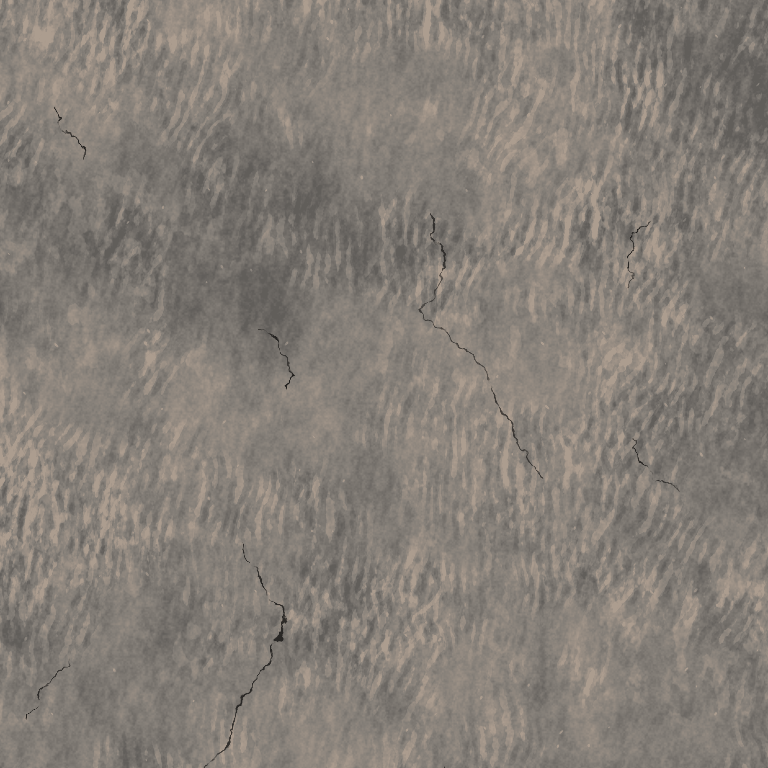
A three.js fragment shader for this texture:

```glsl
// Weathered grey plaster: cloudy mottling, ragged patches of combed tan trowel
// strokes at several leans, gritty grain, pale chips and thin jagged cracks.
// Layers of value noise build one tone, which is then mapped to a warm grey ramp.

varying vec2 vUv;

float hash(vec2 p) {
  vec3 q = fract(p.xyx * 0.1031);
  q += dot(q, q.yzx + 33.33);
  return fract((q.x + q.y) * q.z);
}

float noise(vec2 p) {
  vec2 cell = floor(p);
  vec2 f = fract(p);
  f = f * f * (3.0 - 2.0 * f);
  float low = mix(hash(cell), hash(cell + vec2(1.0, 0.0)), f.x);
  float high = mix(hash(cell + vec2(0.0, 1.0)), hash(cell + 1.0), f.x);
  return mix(low, high, f.y);
}

float fbm(vec2 p) {
  float sum = 0.0;
  float weight = 0.533;
  for (int i = 0; i < 4; i++) {
    sum += weight * noise(p);
    p = mat2(0.96, 0.28, -0.28, 0.96) * p * 2.03 + 11.7;
    weight *= 0.5;
  }
  return sum;
}

// Combed strokes: each layer has its own lean, spacing and patchy mask
float trowelStrokes(vec2 p) {
  float tone = 0.0;
  float grit = fbm(p * vec2(150.0, 95.0) + 70.0);
  for (int i = 0; i < 4; i++) {
    float layer = float(i);
    float lean = 0.02 + 0.15 * layer;
    vec2 across = vec2(cos(lean), -sin(lean));
    vec2 q = vec2(dot(p, across), dot(p, vec2(-across.y, across.x)));
    q.x += 0.022 * noise(q * 13.0 + layer * 5.0);

    float patchMask = smoothstep(0.53, 0.70, fbm(p * 6.0 + layer * 17.3));
    float ridge = 0.5 + 0.5 * sin(q.x * (430.0 - 20.0 * layer) + 5.0 * noise(q * 24.0));
    float ragged = fbm(q * vec2(85.0, 30.0) + layer * 31.0);
    float body = 0.19 * ridge + 0.50 * ragged + 0.31 * grit;

    float flake = smoothstep(0.55, 0.63, body);
    float groove = 1.0 - smoothstep(0.34, 0.45, body);
    tone += patchMask * (0.095 * flake - 0.05 * groove);
  }
  return tone;
}

// Sparse pale chips, at most one in each grid cell
float paleChips(vec2 p) {
  vec2 g = p * 50.0;
  vec2 cell = floor(g);
  vec2 centre = 0.3 + 0.4 * vec2(hash(cell + 3.1), hash(cell + 8.7));
  vec2 d = fract(g) - centre;
  d.x += 0.7 * d.y * (hash(cell + 5.3) * 2.0 - 1.0);
  float size = 0.03 + 0.07 * hash(cell + 1.9);
  float chip = 1.0 - smoothstep(size * 0.5, size + 0.03, length(d * vec2(1.0, 0.7)));
  return chip * step(0.95, hash(cell + 21.0));
}

float segmentDistance(vec2 p, vec2 a, vec2 b) {
  vec2 ab = b - a;
  return length(p - a - ab * clamp(dot(p - a, ab) / dot(ab, ab), 0.0, 1.0));
}

// Cracks wander downwards; the first two are long, the rest are short
float cracks(vec2 p) {
  float ink = 0.0;
  float gaps = smoothstep(0.22, 0.42, fbm(p * 60.0));
  float swell = noise(p * 85.0 + 4.0);
  p += 0.019 * (vec2(fbm(p * 62.0), fbm(p * 62.0 + 7.0)) - 0.5);
  for (int i = 0; i < 8; i++) {
    float id = float(i);
    float isLong = step(id, 1.5);
    vec2 a = fract(vec2(0.755, 0.57) * id + vec2(0.56, 0.72));
    float heading = -1.57 + (1.0 - isLong) * (hash(vec2(id, 4.0)) - 0.5) * 1.6;
    for (int j = 0; j < 6; j++) {
      vec2 key = vec2(id * 7.0 + 2.0, float(j) + 0.5);
      float angle = heading + (hash(key) - 0.5) * 1.9;
      float reach = mix(0.016, 0.068, isLong) * (0.7 + 0.6 * hash(key + 40.0));
      vec2 b = a + reach * vec2(cos(angle), sin(angle));
      float width = 0.0012 * swell * mix(0.3, 1.0, hash(key + 60.0)) * mix(0.6, 1.0, isLong);
      float line = 1.0 - smoothstep(width, width + 0.0013, segmentDistance(p, a, b));
      ink = max(ink, line * (0.5 + 0.5 * hash(key + 80.0)));
      a = b;
    }
  }
  return ink * gaps;
}

void main() {
  vec2 p = vUv;

  // Broad clouds, smaller mottling and ragged tan smudges
  float tone = 0.503;
  tone += 0.20 * (fbm(p * 3.8 + 2.4) - 0.5);
  tone += 0.13 * (fbm(p * vec2(17.0, 12.0) + 9.0) - 0.5);
  tone += 0.12 * (fbm(p * vec2(75.0, 42.0) + 23.0) - 0.5);
  float smudgeArea = smoothstep(0.42, 0.60, fbm(p * 7.0 + 35.0));
  tone += 0.065 * smudgeArea * smoothstep(0.56, 0.65, fbm(p * vec2(52.0, 34.0) + 50.0));

  tone += trowelStrokes(p);

  // Slanted fibres and gritty grain
  vec2 fibre = vec2(p.x - 0.3 * p.y, p.y);
  tone += 0.045 * (noise(fibre * vec2(210.0, 65.0)) - 0.5);
  tone += 0.050 * (noise(p * 240.0) - 0.5);
  tone += 0.045 * (noise(p * 470.0 + 13.0) - 0.5);
  tone += 0.15 * paleChips(p);

  // Neutral dark grey to warm tan
  vec3 darkGrey = vec3(0.42, 0.405, 0.388);
  vec3 midGrey = vec3(0.52, 0.498, 0.472);
  vec3 tan = vec3(0.65, 0.595, 0.545);
  vec3 colour = mix(darkGrey, midGrey, clamp((tone - 0.42) / 0.10, -0.4, 1.0));
  colour = mix(colour, tan, clamp((tone - 0.52) / 0.13, 0.0, 1.2));

  colour = mix(colour, vec3(0.09, 0.085, 0.08), 0.95 * cracks(p));
  gl_FragColor = vec4(colour, 1.0);
}
```
